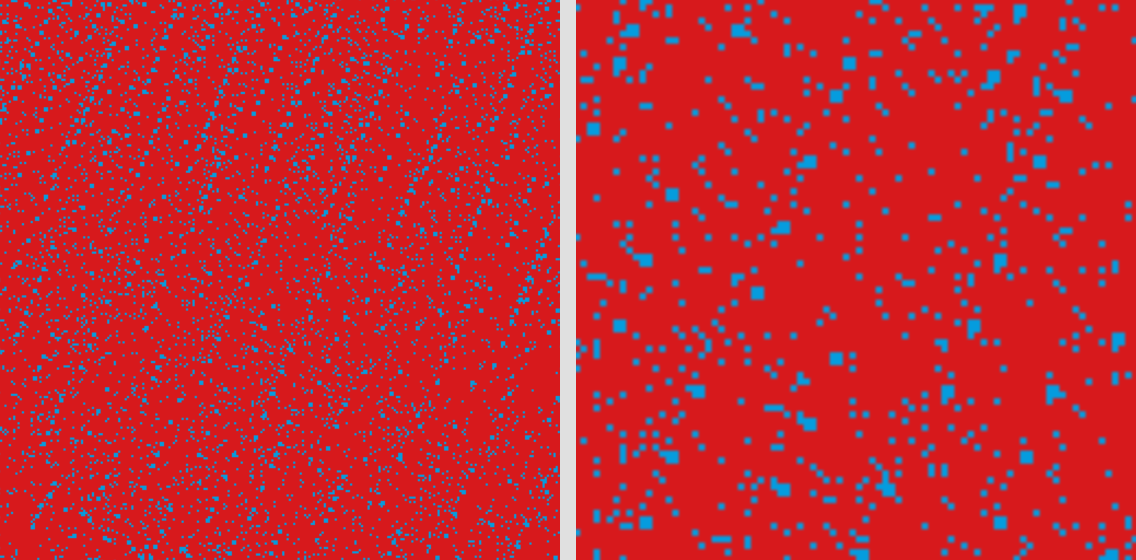
Left: the whole. Right: its middle third, enlarged.
Reproduce this texture procedurally as a Shadertoy shader.

```glsl
const vec3 GROUND_RED = vec3(0.845, 0.098, 0.108);
const vec3 SPECK_BLUE = vec3(0.02, 0.61, 0.87);
const float CELLS = 256.0;         // grid cells across the canvas
const float SPECK_SHARE = 0.079;   // mean chance of a one-cell speck
const float BLOCK_SHARE = 0.0027;  // chance of a two-by-two block
const float PATCH_CELLS = 16.0;    // size of dense and sparse patches
const float PATCH_DEPTH = 0.35;    // how far patches change the density
const vec2 DENSITY_SLOPE = vec2(-0.2, 0.4); // denser to the upper left
const float EDGE_MARGIN = 0.1;     // larger is sharper, below 0.5

float hash(vec2 p) {
    return fract(sin(dot(p, vec2(127.1, 311.7))) * 43758.5453);
}

float valueNoise(vec2 p) {
    vec2 i = floor(p);
    vec2 f = smoothstep(0.0, 1.0, p - i);
    float low = mix(hash(i), hash(i + vec2(1, 0)), f.x);
    float high = mix(hash(i + vec2(0, 1)), hash(i + vec2(1, 1)), f.x);
    return mix(low, high, f.y);
}

// 1 where a grid cell belongs to a speck or a block
float cellFilled(vec2 cell) {
    float density = 1.0 + dot(cell / CELLS - 0.5, DENSITY_SLOPE);
    density += PATCH_DEPTH * (2.0 * valueNoise(cell / PATCH_CELLS + 37.0) - 1.0);
    float filled = step(hash(cell + 0.37), SPECK_SHARE * density);

    // blocks cover their anchor cell and the next ones right and up
    for (int y = 0; y < 2; y++) {
        for (int x = 0; x < 2; x++) {
            vec2 anchor = cell - vec2(x, y);
            filled = max(filled, step(hash(anchor + 91.73), BLOCK_SHARE));
        }
    }
    return filled;
}

// Blend the four nearest cells for soft, slightly rounded squares
float speckCoverage(vec2 p) {
    vec2 i = floor(p - 0.5);
    vec2 f = smoothstep(EDGE_MARGIN, 1.0 - EDGE_MARGIN, p - 0.5 - i);
    float low = mix(cellFilled(i), cellFilled(i + vec2(1, 0)), f.x);
    float high = mix(cellFilled(i + vec2(0, 1)), cellFilled(i + vec2(1, 1)), f.x);
    return mix(low, high, f.y);
}

void mainImage(out vec4 fragColor, in vec2 fragCoord) {
    vec2 uv = fragCoord / iResolution.y;
    float coverage = speckCoverage(uv * CELLS);
    fragColor = vec4(mix(GROUND_RED, SPECK_BLUE, coverage), 1.0);
}
```
